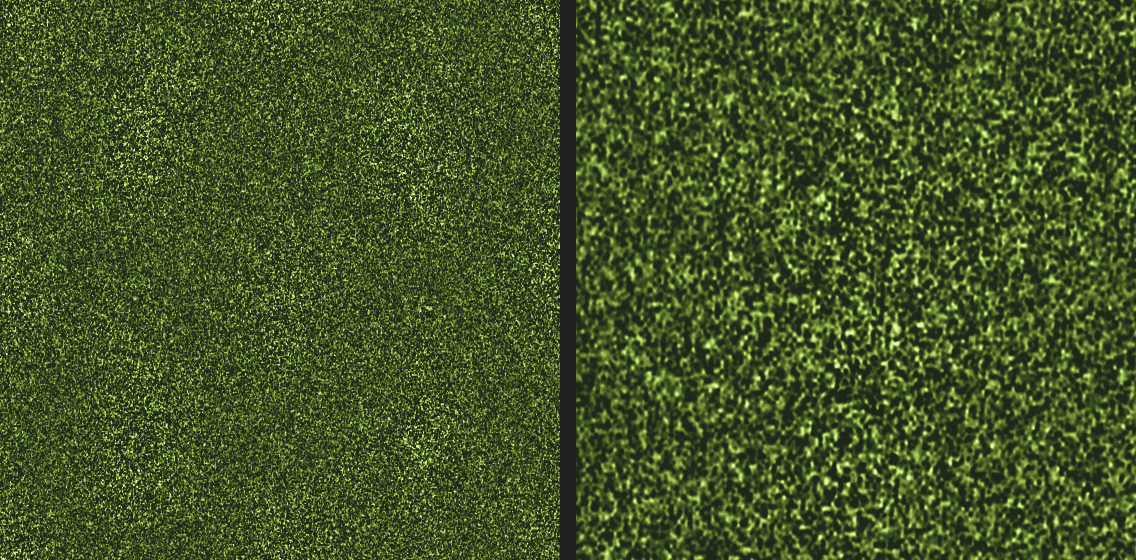
Left, the full canvas; right, a detail of the centre.
Reproduce this texture procedurally as a Shadertoy shader.

```glsl
// Dense mown turf: fine crossing blades of dark to lime green in soft checkered patches
#define GRAIN 450.0        // blade cells across the canvas
#define STRETCH 0.76       // lengthwise frequency of a blade
#define LEAN 0.55          // tilt of the crossing blades, radians
#define CONTRAST 0.97      // average blade contrast
#define PATCH_GAIN 0.26    // contrast change between patches
#define PATCH_LIGHT 0.03   // brightness change between patches
#define PATCH_COUNT 2.0    // patch periods across the canvas
#define SPECK_CELLS 190.0  // grid for dry brown specks
#define SPECK_SHARE 0.0005 // share of cells holding a speck

const float TAU = 6.2831853;

// Integer hash of a lattice cell, 0 to 1
float hash(vec2 cell, uint seed) {
    uvec2 q = uvec2(ivec2(cell)) * uvec2(1597u, 3571u);
    uint h = q.x ^ (q.y * 7919u) ^ (seed * 10007u);
    h = (h ^ (h >> 16)) * 73244475u;
    h = (h ^ (h >> 15)) * 73244475u;
    h ^= h >> 16;
    return float(h & 65535u) / 65535.0;
}

// Value noise scaled to zero mean and unit deviation
float noise(vec2 p, uint seed) {
    vec2 cell = floor(p);
    vec2 f = fract(p);
    f = f * f * (3.0 - 2.0 * f);
    float low = mix(hash(cell, seed), hash(cell + vec2(1, 0), seed), f.x);
    float high = mix(hash(cell + vec2(0, 1), seed), hash(cell + vec2(1, 1), seed), f.x);
    return (mix(low, high, f.y) - 0.5) / 0.2145;
}

// One layer of elongated blades leaning by an angle
float blades(vec2 uv, float angle, float scale, uint seed) {
    float c = cos(angle), s = sin(angle);
    vec2 p = mat2(c, s, -s, c) * uv;
    return noise(p * vec2(1.0, STRETCH) * scale, seed);
}

// Soft checkered patches with brighter columns, about -1 to 1
float patches(vec2 uv) {
    vec2 bend = 0.02 * vec2(noise(uv * 7.0, 11u), noise(uv * 7.0, 12u));
    vec2 wave = cos(TAU * PATCH_COUNT * (uv + bend));
    float column = pow(abs(wave.x), 6.0);
    float drift = 0.6 * noise(uv * 9.0, 13u) + 0.4 * noise(uv * 22.0, 14u);
    return 0.65 * wave.x * wave.y + 0.45 * (column - 0.3) + 0.25 * drift;
}

// Turf palette, indexed by brightness rank
vec3 turfColor(float rank) {
    vec3 shadow = vec3(0.13, 0.16, 0.11);
    vec3 deep   = vec3(0.21, 0.29, 0.12);
    vec3 leaf   = vec3(0.36, 0.44, 0.16);
    vec3 fresh  = vec3(0.49, 0.59, 0.24);
    vec3 lime   = vec3(0.65, 0.82, 0.35);
    vec3 glint  = vec3(0.90, 0.95, 0.68);
    vec3 color = mix(shadow, deep, smoothstep(0.14, 0.46, rank));
    color = mix(color, leaf, clamp((rank - 0.52) / 0.25, 0.0, 1.0));
    color = mix(color, fresh, clamp((rank - 0.77) / 0.14, 0.0, 1.0));
    color = mix(color, lime, clamp((rank - 0.91) / 0.06, 0.0, 1.0));
    color = mix(color, glint, clamp((rank - 0.97) / 0.022, 0.0, 1.0));
    return color * mix(0.9, 1.0, smoothstep(0.0, 0.15, rank));
}

// Coverage of rare, small dry specks
float drySpeck(vec2 uv) {
    vec2 p = uv * SPECK_CELLS;
    vec2 cell = floor(p);
    vec2 center = 0.3 + 0.4 * vec2(hash(cell, 21u), hash(cell, 22u));
    float present = step(1.0 - SPECK_SHARE, hash(cell, 23u));
    return present * (1.0 - smoothstep(0.15, 0.45, length(fract(p) - center)));
}

void mainImage(out vec4 fragColor, in vec2 fragCoord) {
    vec2 uv = fragCoord / iResolution.y;

    // Upright blades crossed by two leaning layers
    float grain = 0.76 * blades(uv, 0.04, GRAIN, 1u)
                + 0.46 * blades(uv, LEAN, GRAIN * 1.05, 2u)
                + 0.46 * blades(uv, -LEAN, GRAIN * 1.1, 3u);

    // Patches vary the contrast; a logistic curve turns grain into rank
    float area = patches(uv);
    float level = grain * (CONTRAST + PATCH_GAIN * area) + PATCH_LIGHT * area;
    float rank = 1.0 / (1.0 + exp(-1.702 * level));

    vec3 color = turfColor(rank);
    color = mix(color, vec3(0.50, 0.30, 0.14), 0.8 * drySpeck(uv));
    fragColor = vec4(color, 1.0);
}
```
